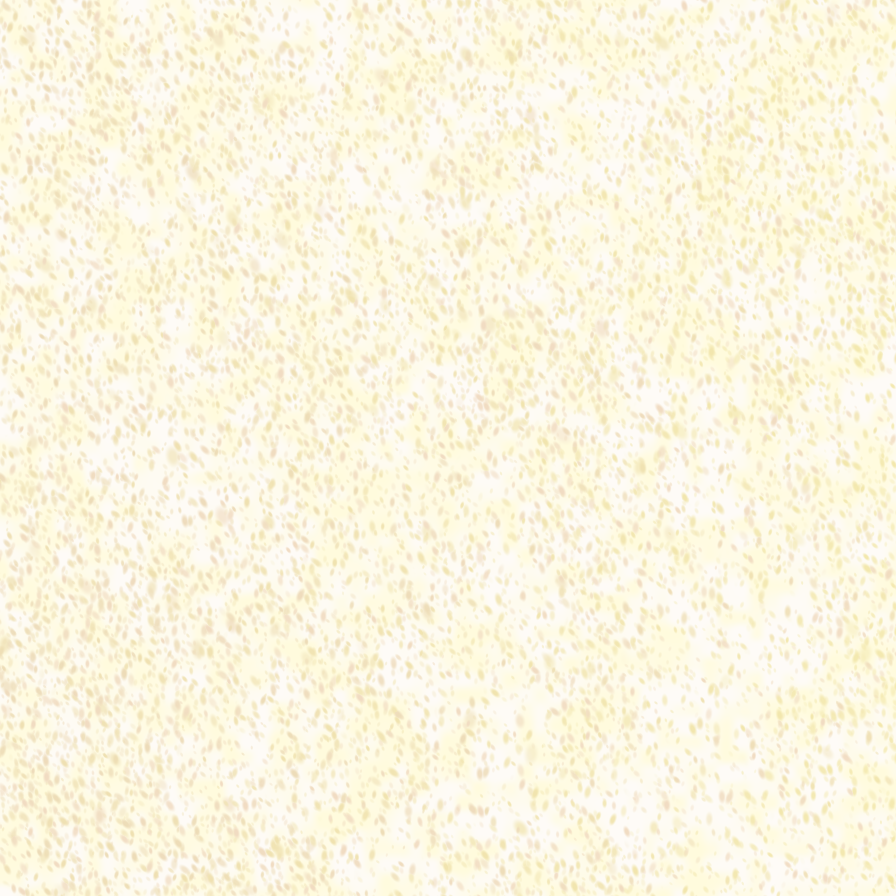
Give the GLSL for this texture, as a Shadertoy shader.

```glsl
const vec3 PAPER = vec3(0.995, 0.986, 0.968);
const vec3 CREAM = vec3(1.0, 0.985, 0.865);
const vec3 OCHRE = vec3(0.925, 0.855, 0.715);
const vec3 LEMON = vec3(0.955, 0.915, 0.670);
const vec3 PEACH = vec3(0.945, 0.860, 0.760);
const vec2 GRAIN_CELLS = vec2(104.0, 76.0);
const vec2 FINE_CELLS = vec2(150.0, 118.0);
const vec2 BLOT_CELLS = vec2(34.0, 28.0);
const vec2 GRAIN_RADII = vec2(0.0029, 0.0056);
const vec2 FINE_RADII = vec2(0.0020, 0.0034);
const vec2 BLOT_RADII = vec2(0.0055, 0.0085);
const float LEAN = 0.25;         // mean tilt of the grains to the left
const float LEAN_SPREAD = 1.3;
const float WASH_SCALE = 58.0;
const float PATCH_SCALE = 9.0;

vec3 hash3(vec2 p) {
    vec3 q = fract(p.xyx * vec3(0.1031, 0.1030, 0.0973));
    q += dot(q, q.yxz + 33.33);
    return fract((q.xxy + q.yzz) * q.zyx);
}

float valueNoise(vec2 p) {
    vec2 cell = floor(p);
    vec2 f = fract(p);
    f = f * f * (3.0 - 2.0 * f);
    float low = mix(hash3(cell).x, hash3(cell + vec2(1, 0)).x, f.x);
    float high = mix(hash3(cell + vec2(0, 1)).x, hash3(cell + 1.0).x, f.x);
    return mix(low, high, f.y);
}

// Share of cells that hold a grain, varying in broad patches
float density(vec2 uv) {
    float waves = sin(uv.x * 5.0 + 2.0 * sin(uv.y * 4.0)) * sin(uv.y * 6.0 + 1.0);
    float clumps = valueNoise(uv * PATCH_SCALE) + 0.6 * valueNoise(uv * PATCH_SCALE * 2.7);
    return 0.30 + 0.42 * clumps + 0.07 * waves - 0.12 * uv.x;
}

// Jittered cells of leaning ellipses: x is coverage, y is the tint of the grain
vec2 grains(vec2 uv, vec2 cells, vec2 radii, float share, float seed) {
    vec2 home = floor(uv * cells);
    vec2 result = vec2(0.0, 0.5);
    for (int j = -1; j <= 1; j++) {
        for (int i = -1; i <= 1; i++) {
            vec2 id = home + vec2(i, j);
            vec3 place = hash3(id + seed);
            vec3 look = hash3(id + seed + 71.7);
            vec2 offset = uv - (id + 0.1 + 0.8 * place.xy) / cells;
            float angle = LEAN + LEAN_SPREAD * (look.x - 0.5);
            float c = cos(angle), s = sin(angle);
            offset = vec2(c * offset.x + s * offset.y, c * offset.y - s * offset.x);
            float d = length(offset / (radii * (0.65 + 0.7 * look.y)));
            float present = smoothstep(-0.04, 0.04, share - place.z);
            float cover = present * (0.5 + 0.5 * look.z) * smoothstep(1.35, 0.35, d);
            if (cover > result.x) result = vec2(cover, fract(look.z * 7.3));
        }
    }
    return result;
}

vec3 grainColour(float tint, float x) {
    // Warmer on the left, yellower on the right
    vec3 warm = mix(OCHRE, PEACH, smoothstep(0.55, 0.95, tint));
    return mix(warm, LEMON, smoothstep(0.75, 0.25, tint - 0.35 * (x - 0.5)) * (0.35 + 0.55 * x));
}

void mainImage(out vec4 fragColor, in vec2 fragCoord) {
    vec2 uv = fragCoord / iResolution.y;
    float share = density(uv);

    // Soft cream wash on the paper
    float wash = 0.65 * valueNoise(uv * WASH_SCALE) + 0.35 * valueNoise(uv * WASH_SCALE * 0.43);
    vec3 colour = mix(PAPER, CREAM, smoothstep(0.18, 0.85, wash + 0.35 * (share - 0.55)));

    // Fine specks, main grains and rare larger blots
    vec2 fine = grains(uv, FINE_CELLS, FINE_RADII, share * 0.75, 13.0);
    vec2 grain = grains(uv, GRAIN_CELLS, GRAIN_RADII, share, 211.0);
    vec2 blot = grains(uv, BLOT_CELLS, BLOT_RADII, share * 0.3, 419.0);
    colour = mix(colour, grainColour(fine.y, uv.x), 0.55 * fine.x);
    colour = mix(colour, grainColour(blot.y, uv.x), 0.75 * blot.x);
    colour = mix(colour, grainColour(grain.y, uv.x), grain.x);

    fragColor = vec4(colour, 1.0);
}
```
